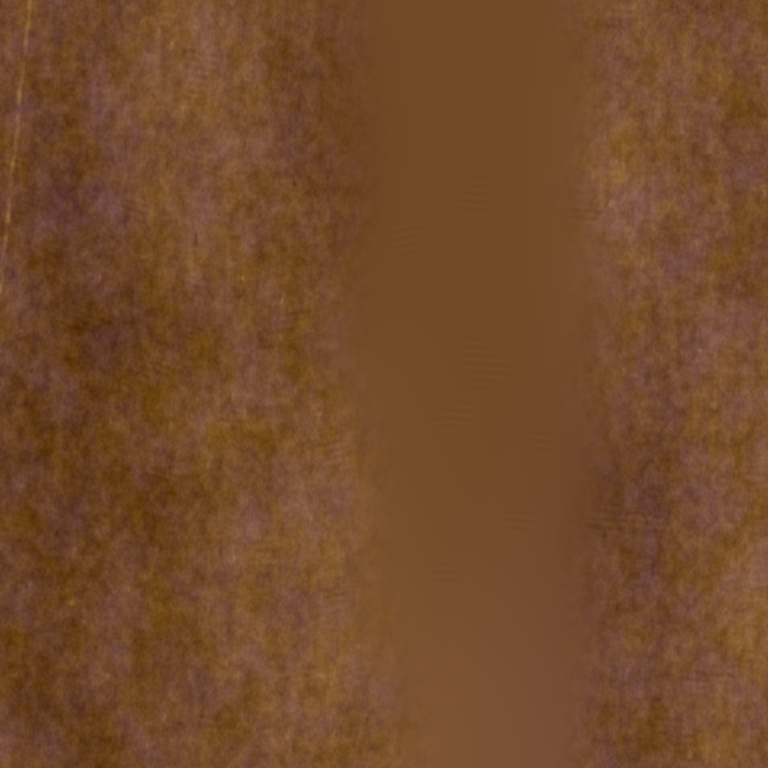
Write a Shadertoy shader that draws this texture.

```glsl
const vec3 BROWN = vec3(0.449, 0.290, 0.160);
const vec3 LIGHT_TINT = vec3(1.0, 0.90, 0.74);
const vec3 MAUVE_TINT = vec3(0.08, 0.06, 0.75);
const vec3 SCRATCH_TINT = vec3(0.13, 0.12, 0.08);

vec2 hashGradient(vec2 cell) {
    vec3 p = fract(cell.xyx * vec3(0.1031, 0.1030, 0.0973));
    p += dot(p, p.yzx + 33.33);
    float angle = 6.2832 * fract((p.x + p.y) * p.z);
    return vec2(cos(angle), sin(angle));
}

float gradientNoise(vec2 p) {
    vec2 i = floor(p), f = fract(p);
    vec2 u = f * f * f * (f * (f * 6.0 - 15.0) + 10.0);
    float a = dot(hashGradient(i), f);
    float b = dot(hashGradient(i + vec2(1, 0)), f - vec2(1, 0));
    float c = dot(hashGradient(i + vec2(0, 1)), f - vec2(0, 1));
    float d = dot(hashGradient(i + vec2(1, 1)), f - vec2(1, 1));
    return mix(mix(a, b, u.x), mix(c, d, u.x), u.y);
}

float fbm(vec2 p, int octaves, float gain) {
    float sum = 0.0, amplitude = 0.5;
    for (int i = 0; i < octaves; i++) {
        sum += amplitude * gradientNoise(p);
        p = p * 2.03 + vec2(17.3, 9.1);
        amplitude *= gain;
    }
    return sum;
}

// Soft elliptical spot, 1 at its centre
float spot(vec2 p, vec2 centre, vec2 radius) {
    vec2 d = (p - centre) / radius;
    return exp(-dot(d, d));
}

// 1 on the worn sides, 0 in the smooth vertical band
float wornMask(vec2 p) {
    float wobble = 0.07 * gradientNoise(p * vec2(3.0, 5.0));
    float left = 1.0 - smoothstep(0.39, 0.54, p.x + wobble + 0.08 * (p.y - 0.5));
    float right = smoothstep(0.71, 0.83, p.x + wobble);
    return max(left, right);
}

// Broad light and dark areas
float broadTone(vec2 p) {
    float tone = -0.058 * spot(p, vec2(0.09, 0.28), vec2(0.14, 0.36));
    tone -= 0.038 * spot(p, vec2(0.09, 0.74), vec2(0.09, 0.28));
    tone -= 0.036 * spot(p, vec2(0.42, 0.80), vec2(0.08, 0.22));
    tone -= 0.034 * spot(p, vec2(0.24, 0.55), vec2(0.12, 0.08));
    tone += 0.052 * spot(p, vec2(0.26, 0.82), vec2(0.09, 0.22));
    tone += 0.044 * spot(p, vec2(0.38, 0.24), vec2(0.15, 0.32));
    tone += 0.034 * spot(p, vec2(0.58, 0.02), vec2(0.18, 0.22));
    tone += 0.046 * spot(p, vec2(0.82, 0.74), vec2(0.08, 0.24));
    tone -= 0.040 * spot(p, vec2(0.82, 0.34), vec2(0.09, 0.20));
    tone += 0.050 * spot(p, vec2(0.97, 0.25), vec2(0.07, 0.30));
    return tone;
}

// Faint short ripples that appear in scattered patches
float ripples(vec2 p) {
    float patches = smoothstep(0.24, 0.46, gradientNoise(p * vec2(11.0, 15.0) + 4.7));
    float slant = mix(0.35, 0.08, smoothstep(0.2, 0.6, p.x));
    return patches * sin(6.2832 * 95.0 * (p.y + slant * p.x));
}

// Thin pale line, broken up along its length
float scratch(vec2 p, vec2 a, vec2 b, float width) {
    vec2 ab = b - a;
    float t = clamp(dot(p - a, ab) / dot(ab, ab), 0.0, 1.0);
    float bend = 0.003 * gradientNoise(vec2(p.y * 14.0, 2.5));
    float d = length(p - a - ab * t + vec2(bend, 0.0));
    float strength = 0.55 + 1.1 * gradientNoise(p * vec2(40.0, 60.0));
    return strength * (1.0 - smoothstep(0.1 * width, width, d));
}

void mainImage(out vec4 fragColor, in vec2 fragCoord) {
    vec2 uv = fragCoord / iResolution.xy;
    float worn = wornMask(uv);

    // Mottling, vertical streaks and fine grain
    float mottle = fbm(uv * vec2(10.0, 7.0) + 3.1, 3, 0.6);
    float streak = fbm(uv * vec2(42.0, 9.0) + 8.4, 2, 0.6);
    float grain = fbm(uv * vec2(58.0, 46.0), 3, 0.8);
    float tone = broadTone(uv);
    tone += worn * (0.105 * mottle + 0.060 * streak + 0.13 * grain);
    tone += mix(0.009, 0.013, worn) * ripples(uv);

    // Pale flecks and small dark pits on the worn sides
    float speck = fbm(uv * vec2(62.0, 42.0) + 21.7, 2, 0.7);
    float exposed = smoothstep(-0.08, 0.12, mottle + 0.5 * streak);
    tone += 0.075 * worn * exposed * smoothstep(0.20, 0.42, speck);
    tone -= 0.055 * worn * smoothstep(0.24, 0.45, -speck);

    // Mauve and olive drift of the hue
    float hue = worn * (0.26 * fbm(uv * vec2(17.0, 13.0) + 31.0, 3, 0.7) + 0.014);
    hue += 0.042 * spot(uv, vec2(0.70, 0.05), vec2(0.14, 0.35));
    hue += 0.045 * spot(uv, vec2(0.08, 0.75), vec2(0.10, 0.22));
    hue += 0.030 * spot(uv, vec2(0.86, 0.50), vec2(0.10, 0.35));
    hue -= 0.022 * spot(uv, vec2(0.60, 0.65), vec2(0.10, 0.45));
    hue -= 0.030 * spot(uv, vec2(0.22, 0.45), vec2(0.16, 0.18));

    vec3 color = BROWN + tone * LIGHT_TINT + hue * MAUVE_TINT;
    color += SCRATCH_TINT * scratch(uv, vec2(0.040, 1.02), vec2(0.0, 0.62), 0.005);
    fragColor = vec4(clamp(color, 0.0, 1.0), 1.0);
}
```
